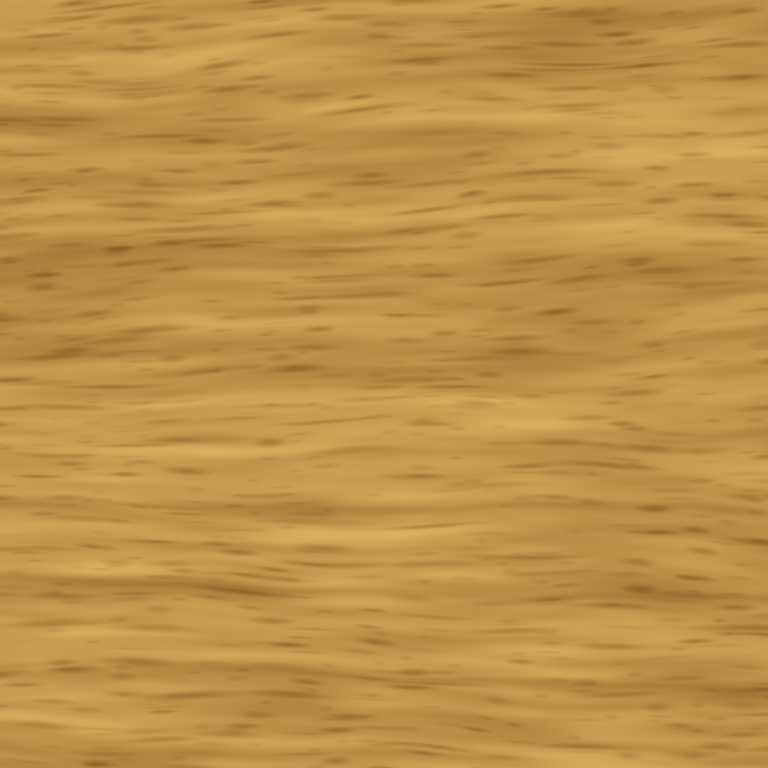
A three.js fragment shader for this texture:

```glsl
// Draws golden oak wood with soft horizontal grain, short dark pores and faint veins.
varying vec2 vUv;

const vec3 DARK_GRAIN = vec3(0.63, 0.45, 0.20);
const vec3 LIGHT_GRAIN = vec3(0.83, 0.66, 0.35);
const float BASE_TONE = 0.66;

float hash(vec2 p) {
  return fract(sin(dot(p, vec2(127.1, 311.7))) * 43758.5453);
}

// Smooth signed noise along one row; every row is shifted by its own amount.
float rowNoise(float x, float row) {
  x += 17.0 * hash(vec2(row, 3.7));
  float cell = floor(x);
  float blend = smoothstep(0.0, 1.0, x - cell);
  return mix(hash(vec2(cell, row)), hash(vec2(cell + 1.0, row)), blend) * 2.0 - 1.0;
}

// Streaks along x, with scale giving the cells across and up.
float streaks(vec2 p, vec2 scale, float seed) {
  p *= scale;
  float row = floor(p.y);
  float blend = smoothstep(0.0, 1.0, p.y - row);
  return mix(rowNoise(p.x, row + seed), rowNoise(p.x, row + 1.0 + seed), blend);
}

// Bends the fibres: rising to the right above, falling slightly below.
vec2 bendGrain(vec2 uv) {
  float slope = mix(-0.035, 0.05, smoothstep(0.15, 0.65, uv.y));
  float wave = 0.005 * sin(uv.x * 9.0 + uv.y * 14.0)
             + 0.002 * sin(uv.x * 23.0 - uv.y * 31.0);
  return vec2(uv.x, uv.y - slope * (uv.x - 0.5) + wave);
}

// Cellular pores: one tapered dash in some of the cells.
float pores(vec2 p, vec2 scale, float density, float seed) {
  p *= scale;
  vec2 home = floor(p);
  float depth = 0.0;
  for (int j = -1; j <= 1; j++) {
    for (int i = -1; i <= 1; i++) {
      vec2 cell = home + vec2(float(i), float(j));
      vec2 id = cell + seed;
      vec2 centre = cell + vec2(hash(id), hash(id + 31.3));
      float pick = hash(id + 57.9);
      float halfLength = mix(0.25, 0.95, pow(hash(id + 83.1), 2.0));
      float halfWidth = mix(0.22, 0.42, hash(id + 11.7));
      vec2 offset = (p - centre) / vec2(halfLength, halfWidth);
      float dash = smoothstep(1.0, 0.0, length(offset));
      float strength = mix(0.5, 1.0, hash(id + 71.5));
      depth = max(depth, dash * strength * step(pick, density));
    }
  }
  return depth;
}

// Long veins: a thin dark core with a wider shadow, broken along the grain.
float veins(vec2 p) {
  float depth = 0.0;
  for (int i = 0; i < 3; i++) {
    float id = float(i);
    float distanceY = p.y - (0.12 + 0.11 * id) - 0.004 * sin(p.x * 11.0 + id * 2.3);
    float core = exp(-pow(distanceY / 0.005, 2.0));
    float shadow = exp(-pow(distanceY / 0.016, 2.0));
    float presence = 0.6 + 0.4 * rowNoise(p.x * 5.0, id + 900.0);
    depth += presence * (0.65 * core + 0.35 * shadow);
  }
  return depth;
}

float woodTone(vec2 p) {
  float tone = BASE_TONE;
  // Broad bands down to hair-fine fibres
  tone += 0.17 * streaks(p, vec2(1.7, 10.0), 40.0);
  tone += 0.25 * streaks(p, vec2(3.5, 36.0), 170.0);
  tone += 0.25 * streaks(p, vec2(7.0, 74.0), 310.0);
  tone += 0.10 * streaks(p, vec2(16.0, 118.0), 530.0);
  // Dark details
  tone -= 0.62 * pores(p, vec2(9.0, 52.0), 0.62, 5.0);
  tone -= 0.30 * pores(p, vec2(17.0, 76.0), 0.40, 67.0);
  tone -= 0.38 * veins(p);
  return tone;
}

void main() {
  float tone = clamp(woodTone(bendGrain(vUv)), -0.35, 1.2);
  gl_FragColor = vec4(mix(DARK_GRAIN, LIGHT_GRAIN, tone), 1.0);
}
```
